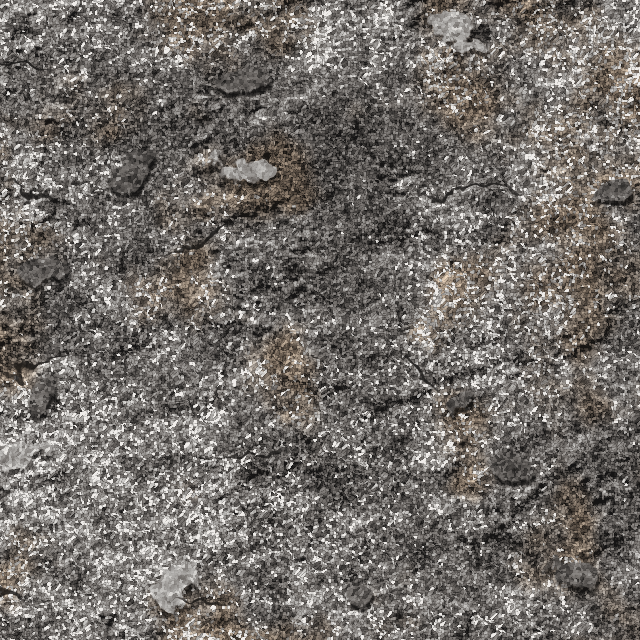
Write a WebGL 2 fragment shader that draws this texture.

```glsl
#version 300 es
precision highp float;

uniform vec2 u_resolution;
out vec4 fragColor;

float hash(vec2 p) {
    return fract(sin(dot(p, vec2(127.1, 311.7))) * 43758.5453);
}

vec2 hash2(vec2 p) {
    return vec2(hash(p), hash(p + 57.3));
}

float noise(vec2 p) {
    vec2 i = floor(p), f = fract(p);
    f = f * f * (3.0 - 2.0 * f);
    return mix(mix(hash(i), hash(i + vec2(1, 0)), f.x),
               mix(hash(i + vec2(0, 1)), hash(i + 1.0), f.x), f.y);
}

float fbm(vec2 p, int octaves) {
    float sum = 0.0, total = 0.0, amp = 0.5;
    for (int i = 0; i < octaves; i++) {
        sum += amp * noise(p);
        total += amp;
        amp *= 0.55;
        p = mat2(1.6, 1.2, -1.2, 1.6) * p + 7.3;
    }
    return sum / total;
}

vec2 rotate(vec2 p, float angle) {
    float c = cos(angle), s = sin(angle);
    return vec2(c * p.x + s * p.y, c * p.y - s * p.x);
}

// Rough ground with broken ledges
float groundHeight(vec2 p) {
    float h = fbm(p * vec2(5.0, 6.5) + 3.0, 6);
    return h + 0.12 * smoothstep(0.50, 0.54, h);
}

// Packed grains: x = random value, y = edge distance, z = second random value
vec3 grains(vec2 p) {
    vec2 cell = floor(p), nearestId = cell;
    float nearest = 9.0, second = 9.0;
    for (int y = -1; y <= 1; y++)
    for (int x = -1; x <= 1; x++) {
        vec2 id = cell + vec2(x, y);
        float d = length(id + 0.15 + 0.7 * hash2(id) - p);
        if (d < nearest) {
            second = nearest;
            nearest = d;
            nearestId = id;
        } else {
            second = min(second, d);
        }
    }
    return vec3(hash(nearestId + 11.7), second - nearest, hash(nearestId + 29.1));
}

// Wavy tapered cracks: x = dark gap, y = pale lower lip
vec2 cracks(vec2 p, float count) {
    vec2 cell = floor(p * count), result = vec2(0.0);
    float wave = (fbm(p * 16.0, 4) - 0.5) * 0.085;
    for (int y = -1; y <= 1; y++)
    for (int x = -1; x <= 1; x++) {
        vec2 id = cell + vec2(x, y);
        if (hash(id + 4.4) > 0.6) continue;
        vec2 q = rotate(p - (id + hash2(id)) / count, (hash(id + 8.2) - 0.65) * 1.6);
        q.y += wave;
        float reach = mix(0.05, 0.14, hash(id + 2.6));
        float taper = 1.0 - smoothstep(0.3, 1.0, abs(q.x) / reach);
        float width = 0.0038 * taper * (0.3 + noise(p * 45.0));
        float gap = taper * (1.0 - smoothstep(width * 0.5, width + 0.0012, abs(q.y)));
        float lip = taper * (1.0 - smoothstep(0.002, 0.008, abs(q.y + 0.007)));
        result = max(result, vec2(gap, lip));
    }
    return result;
}

float stoneDistance(vec2 p, vec2 id, float count, float pale) {
    vec2 centre = (id + 0.2 + 0.6 * hash2(id + 6.1)) / count;
    vec2 radius = mix(vec2(0.022, 0.012), vec2(0.043, 0.024), hash(id + 3.9)) * (1.0 + 0.25 * pale);
    vec2 q = rotate(p - centre, (hash(id + 5.5) - 0.4) * 1.8) / radius;
    return length(q) - 1.0 + (fbm(p * 38.0, 3) - 0.5) * (1.2 + pale);
}

// Embedded stones: x = cover, y = shadow below, z = paleness
vec3 stones(vec2 p, float count) {
    vec2 cell = floor(p * count);
    vec3 result = vec3(0.0);
    for (int y = -1; y <= 1; y++)
    for (int x = -1; x <= 1; x++) {
        vec2 id = cell + vec2(x, y);
        if (hash(id + 1.3) > 0.3) continue;
        float pale = step(0.6, hash(id + 9.7));
        float cover = 1.0 - smoothstep(-0.1, 0.1, stoneDistance(p, id, count, pale));
        float above = stoneDistance(p + vec2(-0.003, 0.008), id, count, pale);
        float shadow = (1.0 - smoothstep(-0.15, 0.15, above)) * (1.0 - cover) * (1.0 - 0.4 * pale);
        result = vec3(max(result.xy, vec2(cover, shadow)), mix(result.z, pale, cover));
    }
    return result;
}

void main() {
    vec2 p = gl_FragCoord.xy / u_resolution;
    float broad = fbm(p * 4.0 + 17.0, 4);
    float clumps = fbm(p * 32.0 + 5.0, 3);
    float relief = groundHeight(p) - groundHeight(p + vec2(-0.003, 0.005));

    // Dark grains with clustered pale lichen
    vec3 grain = grains(p * 215.0 + 1.5 * noise(p * 90.0));
    float coverage = clamp(0.2 + 1.1 * (broad - 0.5) + 0.8 * (clumps - 0.5), 0.03, 0.6);
    float lichen = smoothstep(1.0 - coverage, 1.06 - coverage, grain.z);
    float tone = mix(0.21, 0.56, grain.x) + lichen * mix(0.18, 0.42, grain.x);
    tone *= mix(0.72, 1.1, smoothstep(0.0, 0.35, grain.y));
    tone += 0.2 * (noise(p * 310.0) - 0.5) + 0.22 * (broad - 0.5) + 0.22 * (clumps - 0.5);
    tone += clamp(relief * 2.2, -0.22, 0.18);

    // Stones, their shadows, and cracks
    vec3 stone = stones(p, 6.0);
    float face = mix(0.33, 0.67, stone.z) + 0.4 * (fbm(p * vec2(70.0, 95.0), 4) - 0.5);
    tone = mix(tone, face + 0.25 * (grain.x - 0.5), stone.x * 0.8);
    tone *= 1.0 - 0.65 * stone.y;
    vec2 crack = cracks(p, 4.0);
    tone += 0.13 * crack.y * (1.0 - crack.x);
    tone = mix(tone, 0.11, crack.x * 0.85);
    tone = clamp(tone, 0.08, 0.93);

    // Warm grey with faint rusty areas
    float rust = smoothstep(0.5, 0.75, fbm(p * 7.0 + 41.0, 4)) * (1.0 - lichen);
    vec3 tint = mix(vec3(1.045, 1.0, 0.965), vec3(1.01, 1.0, 0.985), smoothstep(0.3, 0.75, tone));
    tint *= mix(vec3(1.0), vec3(1.07, 0.98, 0.88), rust * (1.0 - stone.x));
    fragColor = vec4(tone * tint, 1.0);
}
```
